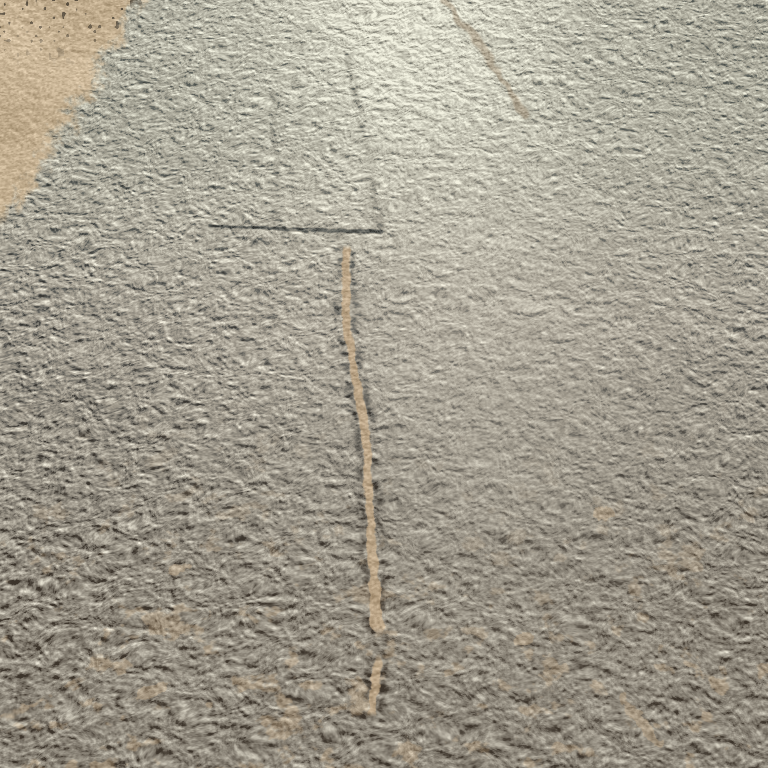
This texture is drawn by a three.js fragment shader. Its source:

```glsl
// Sunlit, weathered asphalt receding towards a bright glare at the top.
// Layered value noise in a foreshortened plane is lit from above as relief;
// sand, a filled crack and dark joints are laid over it by distance.
varying vec2 vUv;

float hash(vec2 p) {
  vec3 a = fract(vec3(p.xyx) * 0.1031);
  a += dot(a, a.yzx + 33.33);
  return fract((a.x + a.y) * a.z);
}

float noise(vec2 p) {
  vec2 i = floor(p), f = fract(p);
  f = f * f * (3.0 - 2.0 * f);
  return mix(mix(hash(i), hash(i + vec2(1, 0)), f.x),
             mix(hash(i + vec2(0, 1)), hash(i + vec2(1, 1)), f.x), f.y);
}

float fbm(vec2 p) {
  float sum = 0.0, amp = 0.46;
  for (int i = 0; i < 4; i++) {
    sum += amp * noise(p);
    p = mat2(1.9, 0.5, -0.5, 1.9) * p + 17.3;
    amp *= 0.62;
  }
  return sum;
}

float segment(vec2 p, vec2 a, vec2 b) {
  vec2 ab = b - a;
  return length(p - a - ab * clamp(dot(p - a, ab) / dot(ab, ab), 0.0, 1.0));
}

float cover(float d, float halfWidth) {
  return 1.0 - smoothstep(halfWidth - 0.0015, halfWidth + 0.0015, d);
}

float glow(vec2 p, vec2 center, vec2 size) {
  vec2 d = (p - center) / size;
  return exp(-dot(d, d));
}

void main() {
  vec2 p = vUv;
  float y = p.y;

  // Foreshortened ground plane and its relief, lit from the far side
  vec2 ground = vec2((p.x - 0.5) * (1.0 + 0.6 * y) + 2.0, y * (1.0 + 0.5 * y) + 1.0);
  vec2 q = ground * vec2(62.0, 92.0);
  q += 1.2 * vec2(noise(q * 0.4), noise(q * 0.4 + 40.0));
  float slope = fbm(q) - fbm(q + vec2(0.12, 0.42));
  float grain = noise(ground * vec2(240.0, 290.0)) - 0.5;
  float patches = fbm(ground * vec2(8.0, 13.0)) - 0.5;

  // Broad light: dark foreground, glare above, a smooth worn lane
  float light = 0.40 + 0.27 * smoothstep(0.0, 0.85, y);
  light += 0.30 * glow(p, vec2(0.53, 0.99), vec2(0.20, 0.20));
  light += 0.10 * glow(p, vec2(0.60, 0.66), vec2(0.20, 0.30));
  light -= 0.07 * glow(p, vec2(0.0, 0.52), vec2(0.22, 0.30));
  light -= 0.05 * glow(p, vec2(1.0, 0.45), vec2(0.18, 0.40));
  float lane = glow(p, vec2(0.66, 0.50), vec2(0.22, 0.32));
  float rough = 1.3 - 0.55 * lane + 0.25 * glow(p, vec2(0.0, 0.4), vec2(0.25, 0.4));
  light += rough * slope + 0.24 * grain + 0.13 * patches;
  light -= 0.11 * rough * smoothstep(0.13, 0.25, -slope);

  // Hairline cracks and the straight joint
  float wobble = noise(p * 70.0) - 0.5;
  vec2 w = p + 0.006 * wobble;
  float seam = min(segment(w, vec2(0.452, 0.925), vec2(0.472, 0.84)),
                   segment(w, vec2(0.472, 0.84), vec2(0.495, 0.705)));
  light -= 0.36 * smoothstep(0.008, 0.001, seam) * noise(p * 65.0);
  float faint = segment(w, vec2(0.355, 0.88), vec2(0.360, 0.72));
  light -= 0.22 * smoothstep(0.008, 0.001, faint) * noise(p * 65.0);
  light -= 0.08 * cover(segment(w, vec2(0.50, 0.698), vec2(0.60, 0.708)), 0.0015);
  float joint = segment(p + 0.002 * wobble, vec2(0.273, 0.706), vec2(0.496, 0.698));
  light -= 0.62 * cover(joint, 0.0016 + 0.0012 * smoothstep(0.3, 0.45, p.x));

  // Sand-filled crack that bends to the right as it nears
  float path = 0.451 + 0.028 * smoothstep(0.60, 0.40, y) + 0.010 * smoothstep(0.40, 0.20, y);
  path += 0.005 * smoothstep(0.20, 0.17, y) - 0.009 * smoothstep(0.16, 0.07, y);
  float side = p.x - path + 0.008 * (fbm(p * vec2(60.0, 75.0)) - 0.5);
  float along = smoothstep(0.065, 0.075, y) * smoothstep(0.682, 0.674, y);
  float gap = smoothstep(0.008, 0.025, abs(y - 0.160));
  float halfWidth = 0.0052 + 0.004 * glow(vec2(0.0, y), vec2(0.0, 0.21), vec2(1.0, 0.035));
  halfWidth += 0.004 * smoothstep(0.55, 0.40, y) * (noise(vec2(y * 60.0, 9.0)) - 0.4);
  float crack = cover(abs(side), halfWidth * (0.4 + 0.6 * gap)) * along * gap;
  float rim = glow(vec2(abs(side), 0.0), vec2(0.010, 0.0), vec2(0.006, 1.0)) * along;
  light -= 0.42 * rim * smoothstep(0.35, 0.75, noise(p * vec2(90.0, 130.0)));

  vec3 color = mix(vec3(0.34, 0.31, 0.27), vec3(0.86, 0.84, 0.78), clamp(light, -0.2, 1.2));
  // Cool shadows on the left and far side
  float cool = (1.0 - smoothstep(0.1, 0.6, light)) * smoothstep(0.15, 0.7, y);
  color += cool * vec3(-0.03, 0.0, 0.025);
  color += vec3(-0.012, 0.004, 0.0) * smoothstep(0.55, 0.9, y);

  // Sand: filled crack, loose specks, small pools and a dusty streak
  float shade = 0.25 * slope + 0.14 * grain;
  vec3 sand = vec3(0.74, 0.65, 0.53) + shade;
  float specks = smoothstep(0.62, 0.74, fbm(ground * vec2(30.0, 36.0) + 5.0));
  specks *= smoothstep(0.55, 0.10, y) * (1.0 - 0.7 * lane);
  float ragged = 0.018 * (fbm(p * 70.0) - 0.5);
  float pools = cover(segment(p, vec2(0.778, 0.331), vec2(0.796, 0.333)) + ragged, 0.006);
  pools += cover(segment(p, vec2(0.672, 0.165), vec2(0.685, 0.168)) + ragged, 0.008);
  pools += cover(segment(p, vec2(0.225, 0.257), vec2(0.245, 0.262)) + ragged, 0.005);
  pools += cover(segment(p, vec2(0.185, 0.092), vec2(0.210, 0.108)) + ragged, 0.007);
  pools += cover(segment(p, vec2(0.810, 0.090), vec2(0.860, 0.030)) + ragged, 0.004);
  color = mix(color, sand, max(0.92 * crack, 0.5 * max(specks, min(pools, 1.0))));
  float streak = min(segment(w, vec2(0.580, 1.0), vec2(0.638, 0.922)),
                     segment(w, vec2(0.638, 0.922), vec2(0.684, 0.850)));
  color = mix(color, vec3(0.62, 0.56, 0.47) + shade, 0.6 * smoothstep(0.007, 0.002, streak));

  // Sandy verge in the upper left, with tread ripples and loose stones
  float edge = 0.180 * pow(max((y - 0.715) / 0.285, 0.0), 0.82);
  float verge = smoothstep(0.014, -0.016, p.x - edge + 0.06 * (fbm(p * 70.0) - 0.48));
  verge *= smoothstep(0.70, 0.73, y);
  float tread = sin(dot(p, vec2(330.0, 420.0))) * smoothstep(0.10, 0.02, abs(p.x - edge + 0.10));
  vec3 dust = vec3(0.77, 0.69, 0.57) + 0.9 * shade + 0.02 * tread + 0.15 * patches;
  float stones = smoothstep(0.80, 0.88, noise(p * 170.0)) * smoothstep(0.90, 0.99, y);
  color = mix(color, dust * (1.0 - 0.5 * stones), verge);

  gl_FragColor = vec4(clamp(color, 0.0, 1.0), 1.0);
}
```
